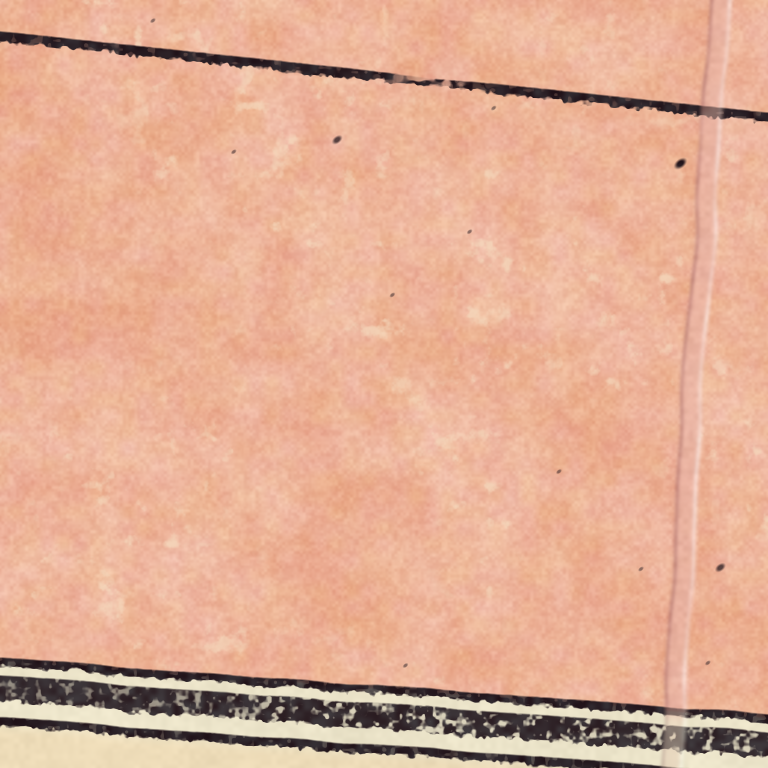
Give the GLSL for this texture, as a WebGL 2 fragment shader.

```glsl
#version 300 es
precision highp float;
// Aged salmon print paper with slanted ink rules, a cream border and a vertical crease.
uniform vec2 u_resolution;
out vec4 fragColor;

float hash(vec2 p) {
  uvec2 q = uvec2(ivec2(floor(p))) * uvec2(1597334673u, 3812015801u);
  uint n = (q.x ^ q.y) * 1597334673u;
  n = (n ^ (n >> 15)) * 2246822519u;
  return float((n ^ (n >> 13)) >> 8) / 16777216.0;
}

float noise(vec2 p) {
  vec2 i = floor(p), f = fract(p);
  f = f * f * (3.0 - 2.0 * f);
  return mix(mix(hash(i), hash(i + vec2(1, 0)), f.x),
             mix(hash(i + vec2(0, 1)), hash(i + vec2(1, 1)), f.x), f.y);
}

float fbm(vec2 p) {
  float sum = 0.0, amp = 0.5;
  for (int i = 0; i < 4; i++) {
    sum += amp * noise(p);
    p = p * 2.03 + 17.3;
    amp *= 0.5;
  }
  return sum / 0.9375;
}

// Ink coverage of a rule with ragged edges; dist is measured from its centre.
float inkRule(vec2 uv, float dist, float halfWidth, float seed) {
  float ragged = (noise(uv * vec2(95, 130) + seed) - 0.5) * 0.005
               + (noise(uv * 230.0 + seed) - 0.5) * 0.004;
  return 1.0 - smoothstep(-0.0016, 0.0016, abs(dist + ragged * 0.6) - halfWidth - ragged * 0.5);
}

float speck(vec2 uv, vec2 centre, float radius) {
  vec2 d = uv - centre;
  d.x -= d.y * 0.5;
  return 1.0 - smoothstep(radius * 0.4, radius * 1.4, length(d));
}

void main() {
  vec2 uv = gl_FragCoord.xy / u_resolution;
  float fine = noise(uv * 260.0);
  float grain = noise(uv * 140.0 + 31.0);
  float blotch = fbm(uv * 22.0 + 5.0);
  float cloud = fbm(uv * 5.0 + 40.0);

  // Salmon wash with pale fibres and a few bleached flecks
  vec3 salmon = mix(vec3(0.915, 0.655, 0.535), vec3(0.945, 0.75, 0.655),
                    smoothstep(0.15, 0.85, 0.65 * blotch + 0.35 * cloud));
  salmon += (grain - 0.5) * vec3(0.03, 0.06, 0.06) + (fine - 0.5) * vec3(0.03, 0.05, 0.05);
  salmon += (noise(uv * 48.0 + 70.0) - 0.5) * vec3(0.0, -0.015, 0.04);
  float fleck = smoothstep(0.62, 0.86, fbm(uv * 44.0 + 90.0)) * smoothstep(0.3, 0.65, cloud);
  vec3 color = mix(salmon, vec3(0.96, 0.85, 0.74), 0.75 * fleck);

  // Cream border below the slanted edge, warmer in the bottom margin
  float slant = uv.y + 0.073 * uv.x + (noise(vec2(uv.x * 18.0, 3.0)) - 0.5) * 0.003;
  vec3 cream = mix(vec3(0.925, 0.855, 0.715), vec3(0.925, 0.895, 0.79), smoothstep(0.04, 0.07, slant));
  cream += (blotch - 0.5) * 0.06 + (grain - 0.5) * 0.03;
  color = mix(color, cream, 1.0 - smoothstep(0.137, 0.141, slant));

  // Crease: shaded left flank, pale ridge on the right
  float creaseX = 0.874 + 0.056 * uv.y + 0.006 * smoothstep(0.5, 0.65, uv.y)
                + (noise(vec2(uv.y * 16.0, 8.0)) - 0.5) * 0.006;
  float across = uv.x - creaseX;
  float body = smoothstep(-0.018, -0.010, across) * (1.0 - smoothstep(0.010, 0.019, across));
  float onSalmon = smoothstep(0.12, 0.15, slant);
  color = mix(color, vec3(0.91, 0.70, 0.64) + (grain - 0.5) * 0.05, 0.75 * body * mix(0.25, 1.0, onSalmon));
  float shade = exp(-pow((across + 0.012) / 0.0035, 2.0));
  float ridge = exp(-pow((across - 0.012) / 0.0038, 2.0));
  color -= shade * vec3(0.10, 0.11, 0.09) * (0.6 + 0.6 * noise(uv * vec2(5, 30)));
  color += ridge * vec3(0.03, 0.09, 0.11) * (0.4 + noise(vec2(uv.y * 24.0, 2.0)));

  // Thin rules; the upper one wears away near its middle
  float topDist = uv.y - 0.953 + 0.106 * uv.x;
  float worn = exp(-pow((uv.x - 0.56) / 0.055, 2.0));
  float ink = inkRule(uv, topDist, 0.0062 - 0.002 * worn, 11.0);
  ink *= 1.0 - 0.9 * worn * smoothstep(0.35, 0.6, noise(uv * 110.0 + 9.0));
  ink = max(ink, inkRule(uv, slant - 0.138, 0.0052, 23.0));
  ink = max(ink, inkRule(uv, slant - 0.060, 0.0058, 37.0));
  ink *= 0.8 + 0.2 * smoothstep(0.15, 0.4, noise(uv * 170.0 + 4.0));

  // Broad rule, mottled by paper showing through, more so to the right
  float broad = inkRule(uv, slant - 0.1035, 0.0165, 53.0);
  float gaps = smoothstep(0.50, 0.80, 0.6 * noise(uv * 120.0 + 61.0) + 0.4 * noise(uv * 230.0 + 6.0));
  broad *= 1.0 - gaps * (0.5 + 0.4 * smoothstep(0.1, 0.5, uv.x));
  ink = max(ink, broad * 0.95);
  ink *= 1.0 - 0.45 * body;

  // Stray ink specks: three distinct ones and a faint scatter
  ink = max(ink, speck(uv, vec2(0.886, 0.787), 0.0062));
  ink = max(ink, 0.75 * speck(uv, vec2(0.439, 0.818), 0.005));
  ink = max(ink, 0.75 * speck(uv, vec2(0.938, 0.261), 0.005));
  vec2 cell = floor(uv * 9.0);
  vec2 spot = (cell + 0.2 + 0.6 * vec2(hash(cell + 3.0), hash(cell + 57.0))) / 9.0;
  ink = max(ink, 0.5 * step(0.86, hash(cell + 101.0)) * speck(uv, spot, 0.0028));

  vec3 inkColor = mix(vec3(0.12, 0.06, 0.085), vec3(0.21, 0.19, 0.21), noise(uv * 100.0 + 80.0));
  color = mix(color, inkColor, ink);
  fragColor = vec4(clamp(color, 0.0, 1.0), 1.0);
}
```
